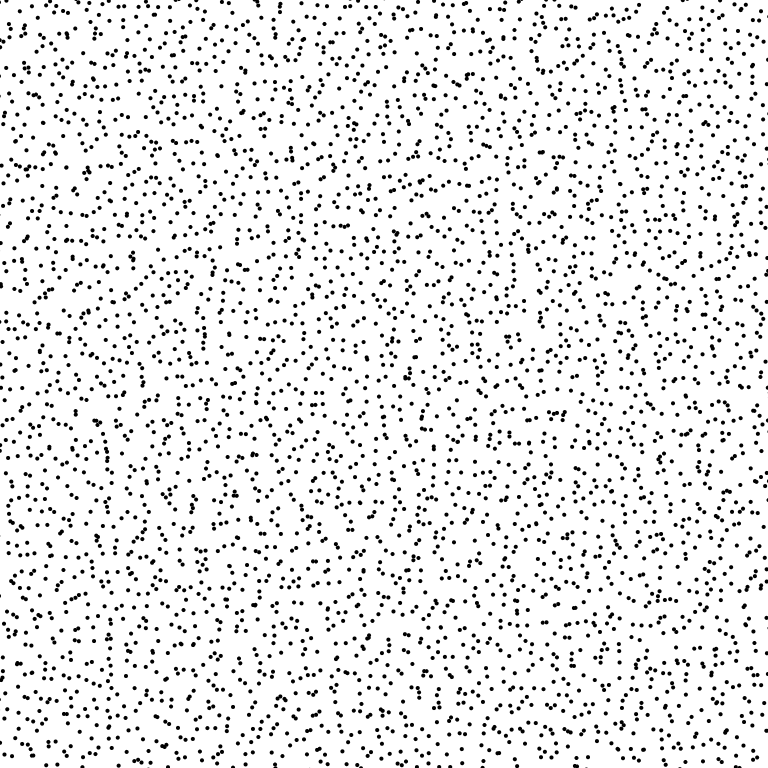
Reproduce this texture procedurally as a Shadertoy shader.

```glsl
// Small black round dots scattered evenly but irregularly over white paper.

const float CELLS = 64.0;           // dots along one side of the canvas
const float DOT_RADIUS = 0.00262;   // in canvas heights
const float SCATTER = 1.0;          // largest shift of a dot, in cells (up to 1)
const uint SEED = 17u;
const vec3 PAPER = vec3(1.0);
const vec3 INK = vec3(0.0);

// Integer hash: four independent values from 0 to 1 per cell
vec4 hash4(ivec2 cell) {
    uvec4 v = uvec4(uvec2(cell + 1024), SEED, SEED + 5u);
    v = v * 1664525u + 1013904223u;
    v += v.yzxy * v.wxyz;
    v ^= v >> 16u;
    v += v.yzxy * v.wxyz;
    return vec4(v >> 8u) / 16777216.0;
}

// Dot centre in cell units; the difference of two hashes favours small shifts
vec2 dotCentre(ivec2 cell) {
    vec4 h = hash4(cell);
    return vec2(cell) + 0.5 + SCATTER * (h.xy - h.zw);
}

// Distance to the nearest dot centre, in cell units
float nearestDot(vec2 p) {
    ivec2 home = ivec2(floor(p));
    float nearest = 4.0;
    for (int y = -1; y <= 1; y++) {
        for (int x = -1; x <= 1; x++) {
            nearest = min(nearest, distance(p, dotCentre(home + ivec2(x, y))));
        }
    }
    return nearest;
}

void mainImage(out vec4 fragColor, in vec2 fragCoord) {
    float pixel = 1.0 / iResolution.y;
    vec2 uv = fragCoord * pixel;

    // Signed distance to the dots, smoothed over one pixel
    float edge = nearestDot(uv * CELLS) / CELLS - DOT_RADIUS;
    float coverage = clamp(0.5 - edge / pixel, 0.0, 1.0);

    fragColor = vec4(mix(PAPER, INK, coverage), 1.0);
}
```
